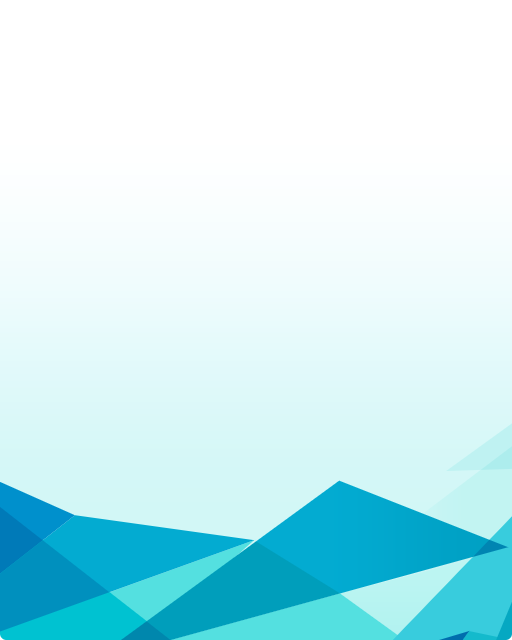
Give the GLSL for this background, as a WebGL 1 fragment shader.

```glsl
precision highp float;
// Pale aqua sky fading to white above overlapping, translucent blue facets.
uniform vec2 u_resolution;

#define WIDTH 0.8
#define SKY_TOP 0.81
#define SKY_MID 0.50
#define SKY_LOW 0.20
#define CORNER_RADIUS 0.010
#define EDGE_SOFTNESS 1.0

const vec3 WHITE = vec3(1.0);
const vec3 MIST = vec3(0.91, 0.982, 0.988);
const vec3 AQUA = vec3(0.825, 0.968, 0.966);
const vec3 PALE = vec3(0.70, 0.95, 0.94);
const vec3 TURQUOISE = vec3(0.33, 0.88, 0.88);
const vec3 TEAL = vec3(0.0, 0.76, 0.82);
const vec3 CYAN = vec3(0.01, 0.67, 0.82);
const vec3 DEEP_CYAN = vec3(0.0, 0.565, 0.745);
const vec3 BLUE = vec3(0.0, 0.565, 0.80);
const vec3 DEEP_BLUE = vec3(0.0, 0.48, 0.72);
const vec3 SEA = vec3(0.0, 0.62, 0.735);
const vec3 RIGHT_CYAN = vec3(0.22, 0.80, 0.865);

vec2 p;       // position, one unit per canvas height
float pixel;  // size of one pixel in the same units

// Signed distance to the line a-b, positive on its right side.
float side(vec2 a, vec2 b) {
  vec2 e = normalize(b - a);
  return dot(p - a, vec2(e.y, -e.x));
}

float coverage(float d) {
  return clamp(0.5 + d / (pixel * EDGE_SOFTNESS), 0.0, 1.0);
}

// Convex shapes, corners given clockwise.
float triangle(vec2 a, vec2 b, vec2 c) {
  return coverage(min(side(a, b), min(side(b, c), side(c, a))));
}

float quad(vec2 a, vec2 b, vec2 c, vec2 d) {
  return coverage(min(min(side(a, b), side(b, c)), min(side(c, d), side(d, a))));
}

vec3 sky(float y) {
  vec3 upper = mix(MIST, WHITE, smoothstep(SKY_MID - 0.10, SKY_TOP, y));
  return mix(AQUA, upper, smoothstep(SKY_LOW, SKY_MID + 0.06, y));
}

// Pale slopes at the right edge.
vec3 paintMist(vec3 color) {
  float slope = triangle(vec2(0.54, 0.106), vec2(0.82, 0.318), vec2(0.82, 0.0));
  color = mix(color, vec3(0.76, 0.955, 0.95), slope * smoothstep(0.58, 0.74, p.x));
  float peak = triangle(vec2(0.697, 0.264), vec2(0.82, 0.353), vec2(0.82, 0.268));
  vec3 peakColor = mix(vec3(0.75, 0.95, 0.95), vec3(0.68, 0.93, 0.93), slope);
  return mix(color, peakColor, peak);
}

void main() {
  p = gl_FragCoord.xy / u_resolution * vec2(WIDTH, 1.0);
  pixel = 1.0 / u_resolution.y;
  vec3 color = paintMist(sky(p.y));

  // Light facets along the foot
  vec3 paleColor = mix(PALE, vec3(0.74, 0.96, 0.95), smoothstep(0.0, 0.12, p.y));
  color = mix(color, paleColor, triangle(vec2(0.531, 0.073), vec2(0.77, 0.134), vec2(0.632, 0.0)));
  color = mix(color, TURQUOISE, triangle(vec2(0.20, -0.018), vec2(0.531, 0.073), vec2(0.646, -0.01)));
  float rightFacet = triangle(vec2(0.604, -0.01), vec2(0.82, 0.214), vec2(0.82, -0.01));
  color = mix(color, RIGHT_CYAN, rightFacet);

  // Left ridge, shaded where the descending facet crosses it
  float shade = coverage(side(vec2(0.0, 0.208), vec2(0.228, 0.030)));
  color = mix(color, TURQUOISE, triangle(vec2(0.10, 0.049), vec2(0.397, 0.156), vec2(0.20, -0.02)));
  color = mix(color, TEAL, triangle(vec2(-0.01, 0.216), vec2(0.28, -0.01), vec2(-0.01, -0.01)));
  float ridge = quad(vec2(0.117, 0.195), vec2(0.397, 0.156), vec2(-0.02, 0.006), vec2(-0.02, 0.088));
  color = mix(color, mix(CYAN, DEEP_CYAN, shade), ridge);
  float flank = triangle(vec2(-0.02, 0.256), vec2(0.117, 0.195), vec2(-0.02, 0.088));
  color = mix(color, mix(BLUE, DEEP_BLUE, shade), flank);

  // Central kite with darker overlaps
  float kite = quad(vec2(0.530, 0.249), vec2(0.794, 0.145), vec2(0.267, 0.0), vec2(0.189, 0.0));
  float lower = coverage(side(vec2(0.397, 0.156), vec2(0.531, 0.073)));
  vec3 kiteColor = mix(CYAN, vec3(0.0, 0.63, 0.77), smoothstep(0.50, 0.76, p.x));
  kiteColor = mix(kiteColor, SEA, lower);
  kiteColor = mix(kiteColor, vec3(0.0, 0.53, 0.68), shade);
  kiteColor = mix(kiteColor, vec3(0.0, 0.52, 0.70), rightFacet);
  color = mix(color, kiteColor, kite);

  // Small slivers at the lower right
  color = mix(color, vec3(0.08, 0.73, 0.80), triangle(vec2(0.723, 0.0), vec2(0.733, 0.014), vec2(0.80, 0.0)));
  color = mix(color, vec3(0.0, 0.43, 0.68), triangle(vec2(0.686, 0.0), vec2(0.733, 0.014), vec2(0.723, 0.0)));
  color = mix(color, vec3(0.02, 0.66, 0.76), triangle(vec2(0.771, -0.01), vec2(0.81, 0.084), vec2(0.81, -0.01)));

  // Rounded lower corners
  vec2 corner = vec2(abs(p.x - 0.5 * WIDTH) - 0.5 * WIDTH, -p.y) + CORNER_RADIUS;
  float outside = length(max(corner, 0.0)) - CORNER_RADIUS;
  color = mix(color, WHITE, coverage(outside));

  gl_FragColor = vec4(color, 1.0);
}
```
